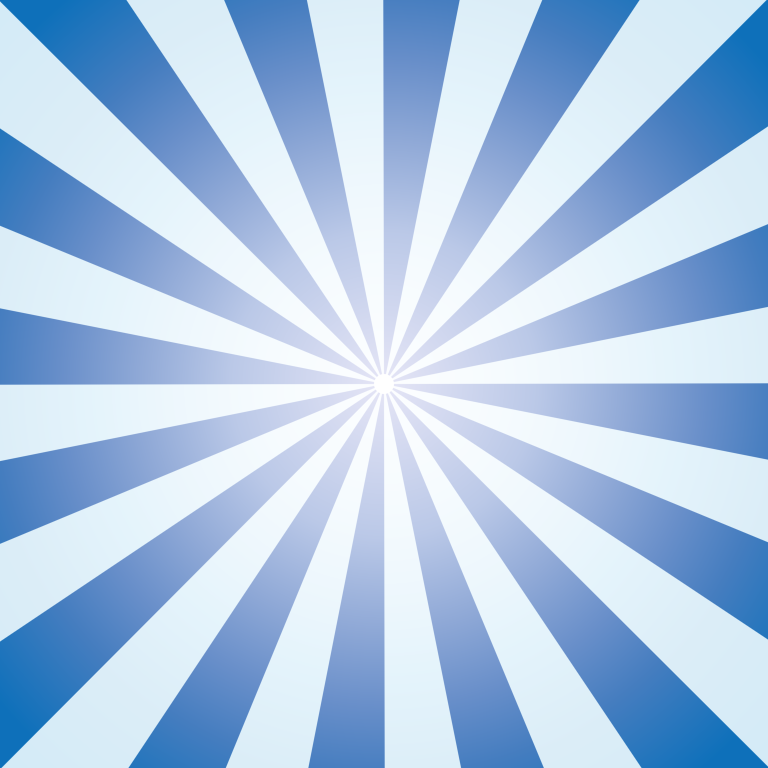
A Shadertoy shader for this background:

```glsl
// A blue and white sunburst: even rays fanning out from a small white hub.

const float RAY_PAIRS = 16.0;       // blue and pale pairs in a full turn
const float RAY_TILT = 0.0018;      // turn of the whole fan, in radians
const float HUB_RADIUS = 0.0130;
const vec2 CENTER = vec2(0.5, 0.5);
const vec3 HUB_COLOR = vec3(1.0);

// Radial gradient stops: rgb colour, then distance from the centre
const int STOPS = 6;
const vec4 BLUE_STOPS[STOPS] = vec4[STOPS](
    vec4(0.90, 0.90, 0.965, 0.00),
    vec4(0.73, 0.785, 0.907, 0.20),
    vec4(0.56, 0.66, 0.84, 0.32),
    vec4(0.41, 0.56, 0.79, 0.42),
    vec4(0.27, 0.49, 0.75, 0.51),
    vec4(0.055, 0.44, 0.73, 0.65));
const vec4 PALE_STOPS[STOPS] = vec4[STOPS](
    vec4(0.99, 0.995, 1.00, 0.00),
    vec4(0.965, 0.985, 0.996, 0.15),
    vec4(0.93, 0.968, 0.99, 0.28),
    vec4(0.895, 0.955, 0.985, 0.38),
    vec4(0.86, 0.93, 0.97, 0.52),
    vec4(0.83, 0.92, 0.967, 0.70));

// Colour of a gradient at the given distance from the centre
vec3 radialGradient(vec4 stops[STOPS], float radius) {
    vec3 color = stops[0].rgb;
    for (int i = 1; i < STOPS; i++) {
        float blend = clamp((radius - stops[i - 1].w) / (stops[i].w - stops[i - 1].w), 0.0, 1.0);
        color = mix(color, stops[i].rgb, blend);
    }
    return color;
}

// Approximate distance to the nearest ray edge, positive inside blue rays
float blueRayDistance(vec2 p) {
    float angle = atan(p.y, p.x) - RAY_TILT;
    return -sin(RAY_PAIRS * angle) * length(p) / RAY_PAIRS;
}

void mainImage(out vec4 fragColor, in vec2 fragCoord) {
    float pixel = 1.0 / min(iResolution.x, iResolution.y);
    vec2 p = (fragCoord - CENTER * iResolution.xy) * pixel;
    float radius = length(p);
    float soft = 0.7 * pixel;

    // Alternating rays, each with its own radial gradient
    float blueMask = smoothstep(-soft, soft, blueRayDistance(p));
    vec3 color = mix(radialGradient(PALE_STOPS, radius),
                     radialGradient(BLUE_STOPS, radius), blueMask);

    // White hub over the meeting point of the rays
    float hubMask = 1.0 - smoothstep(-soft, soft, radius - HUB_RADIUS);
    color = mix(color, HUB_COLOR, hubMask);

    fragColor = vec4(color, 1.0);
}
```
